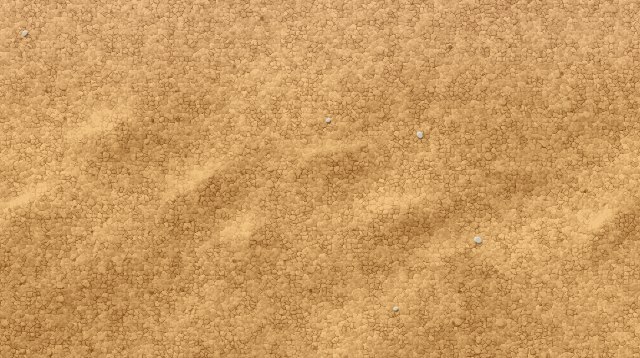
Write a WebGL 2 fragment shader that draws this texture.

```glsl
#version 300 es
precision highp float;
// Coarse golden sand seen from above: cellular grains with broken dark cracks,
// lit from the upper left, over wind-blown crests and hollows that rise to the
// right. Larger grains and a few white pebbles are scattered on top.

#define GRAINS vec2(70.0, 82.0)       // grain cells per canvas height
#define BASE_TONE 0.73                // 0 = shade colour, 1 = light colour
#define CRACK_DEPTH 0.50
#define GRAIN_VARIATION 0.34
#define SPECKLE 0.42
#define RELIEF 0.62
#define CREST_GLOW 0.42
#define HOLLOW_DEPTH 0.28
#define SHADE_COLOR vec3(0.62, 0.42, 0.20)
#define LIGHT_COLOR vec3(0.90, 0.72, 0.47)
#define PEBBLE_COLOR vec3(0.90, 0.87, 0.80)

uniform vec2 u_resolution;
out vec4 fragColor;

vec2 hash2(vec2 p) {
    vec3 h = fract(p.xyx * vec3(0.1031, 0.1030, 0.0973));
    h += dot(h, h.yzx + 33.33);
    return fract((h.xx + h.yz) * h.zy);
}

float noise(vec2 p) {
    vec2 i = floor(p), f = fract(p);
    f = f * f * (3.0 - 2.0 * f);
    float bottom = mix(hash2(i).x, hash2(i + vec2(1, 0)).x, f.x);
    float top = mix(hash2(i + vec2(0, 1)).x, hash2(i + vec2(1, 1)).x, f.x);
    return mix(bottom, top, f.y);
}

float fbm(vec2 p) {
    float sum = 0.0, amp = 0.53;
    for (int i = 0; i < 4; i++) {
        sum += amp * noise(p);
        p = p * 2.03 + 17.3;
        amp *= 0.5;
    }
    return sum;
}

vec2 rotate(vec2 p, float a) {
    return vec2(cos(a) * p.x + sin(a) * p.y, cos(a) * p.y - sin(a) * p.x);
}

// Returns border distance, random tone and light-facing slope of a grain.
vec3 grainCell(vec2 p) {
    vec2 cell = floor(p), nearestOffset = vec2(0.0);
    float d1 = 9.0, d2 = 9.0, tone = 0.0;
    for (int y = -1; y <= 1; y++)
    for (int x = -1; x <= 1; x++) {
        vec2 id = cell + vec2(x, y);
        vec2 offset = p - id - 0.1 - 0.8 * hash2(id);
        float d = length(offset);
        if (d < d1) {
            d2 = d1;
            d1 = d;
            nearestOffset = offset;
            tone = hash2(id + 71.0).x;
        } else d2 = min(d2, d);
    }
    return vec3(d2 - d1, tone, dot(nearestOffset, vec2(-0.5, 0.85)));
}

// Crest brightness in x, hollow darkness in y.
vec2 dunes(vec2 p) {
    vec2 warp = vec2(fbm(p * 9.0), fbm(p * 9.0 + 40.0)) - 0.5;
    vec2 sum = vec2(0.0);
    for (int i = 0; i < 9; i++) {
        float k = float(i);
        vec2 r = hash2(vec2(k, 5.0));
        vec2 center = vec2(0.2 * k + 0.1 + 0.1 * (r.x - 0.5),
                           0.28 + 0.38 * fract(k * 0.618 + 0.35));
        vec2 q = rotate(p - center + 0.09 * warp, 0.2 + 0.4 * r.y);
        float thickness = q.y > 0.0 ? 0.034 : 0.016;
        vec2 crest = q / vec2(0.075 + 0.05 * r.x, thickness);
        vec2 hollow = (q + vec2(-0.02, 0.075)) / vec2(0.12, 0.05);
        sum += vec2(exp(-dot(crest, crest)) * (0.55 + 0.45 * r.y),
                    exp(-dot(hollow, hollow)));
    }
    return min(sum, 1.0);
}

// Scattered round stones: coverage in x, shadow in y, shading in z.
vec3 stones(vec2 p, float scale, float radius, float share, float seed) {
    vec2 cell = floor(p * scale);
    vec2 r = hash2(cell + seed), look = hash2(cell + seed + 31.0);
    vec2 q = (p * scale - cell - 0.25 - 0.5 * r) / scale;
    q = rotate(q, 3.0 * look.y) * vec2(0.85, 1.15);
    vec2 shadowQ = p - (cell + 0.25 + 0.5 * r) / scale + radius * vec2(-0.3, 0.6);
    float size = radius * (0.7 + 0.6 * look.y), soft = 0.8 / u_resolution.y;
    float present = step(look.x, share);
    float body = 1.0 - smoothstep(size - soft, size + soft, length(q));
    float shadow = 1.0 - smoothstep(size * 0.7, size * 1.4, length(shadowQ));
    return vec3(body, shadow * (1.0 - body), 0.5 - 0.3 * shadow) * present;
}

void main() {
    vec2 p = gl_FragCoord.xy / u_resolution.y;

    // Broad relief, strongest across the middle and lower canvas
    vec2 dune = dunes(p);
    float band = 1.0 - 0.65 * smoothstep(0.62, 0.95, p.y);
    float streaks = fbm(rotate(p, 0.55) * vec2(2.6, 6.5) + 8.0) - 0.5;
    float tone = BASE_TONE + RELIEF * band * streaks + 0.18 * (p.y - 0.45);
    tone += CREST_GLOW * dune.x - HOLLOW_DEPTH * dune.y * (1.0 - dune.x);

    // Grains, broken cracks and fine speckle
    vec2 wobble = vec2(noise(p * 130.0), noise(p * 130.0 + 50.0)) - 0.5;
    vec3 grain = grainCell(p * GRAINS + 0.5 * wobble);
    float rough = 1.0 - 0.55 * dune.x;
    float crack = 1.0 - smoothstep(0.03, 0.32, grain.x);
    crack *= smoothstep(0.2, 0.75, noise(p * 48.0 + 9.0));
    tone += rough * (GRAIN_VARIATION * (grain.y - 0.5) + 0.28 * grain.z);
    tone += rough * SPECKLE * (noise(p * 250.0) - 0.5) - rough * CRACK_DEPTH * crack;

    // Larger loose grains and dark pits
    vec3 loose = stones(p, 26.0, 0.0075, 0.22 * rough, 3.0);
    tone = mix(tone - 0.35 * loose.y, 0.72 + 0.6 * loose.z, 0.65 * loose.x);
    tone -= 0.6 * stones(p, 13.0, 0.0045, 0.12, 57.0).x;

    vec3 color = mix(SHADE_COLOR, LIGHT_COLOR, clamp(tone, -0.35, 1.15));
    color.b += 0.035 * smoothstep(0.55, 1.0, p.y);

    // Rare white pebbles
    vec3 pebble = stones(p, 4.0, 0.0075, 0.16, 91.0);
    color = mix(color * (1.0 - 0.4 * pebble.y), PEBBLE_COLOR * (0.8 + 0.4 * pebble.z), pebble.x);
    fragColor = vec4(color, 1.0);
}
```
